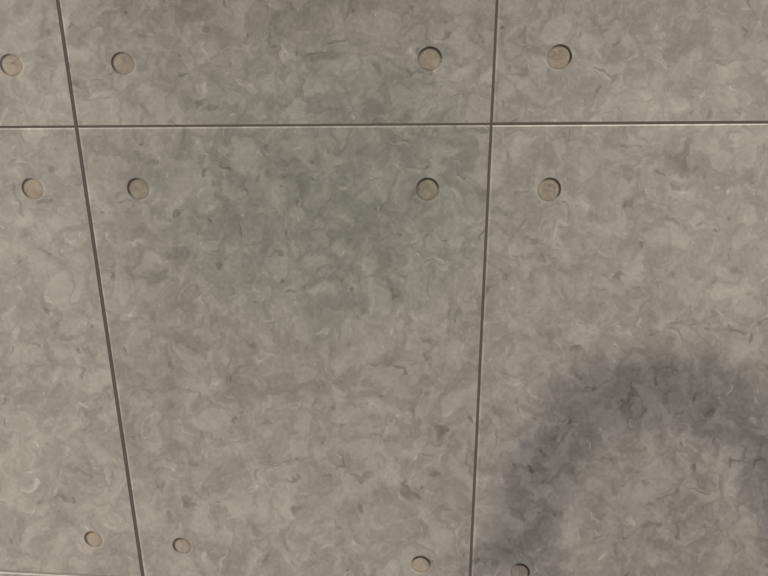
Reproduce this texture procedurally as a WebGL 2 fragment shader.

```glsl
#version 300 es
precision highp float;
// Concrete wall panels seen in slight perspective: grooved joints and round
// tie holes repeat in warped panel coordinates, over a flaky noise surface
// with uneven light and a soft curved shadow at the lower right.
uniform vec2 u_resolution;
out vec4 fragColor;

float hash(vec2 p) {
    vec3 q = fract(p.xyx * vec3(0.1031, 0.1030, 0.0973));
    q += dot(q, q.yzx + 33.33);
    return fract((q.x + q.y) * q.z);
}

float noise(vec2 p) {
    vec2 i = floor(p), f = fract(p);
    f = f * f * (3.0 - 2.0 * f);
    return mix(mix(hash(i), hash(i + vec2(1, 0)), f.x),
               mix(hash(i + vec2(0, 1)), hash(i + vec2(1, 1)), f.x), f.y);
}

// Layered noise centred on zero
float fbm(vec2 p) {
    float sum = 0.0, amp = 0.5;
    for (int i = 0; i < 4; i++) {
        sum += amp * (noise(p) - 0.5);
        p = mat2(1.6, 1.2, -1.2, 1.6) * p + 17.3;
        amp *= 0.62;
    }
    return sum;
}

float segmentDistance(vec2 p, vec2 a, vec2 b) {
    vec2 d = b - a;
    return length(p - a - d * clamp(dot(p - a, d) / dot(d, d), 0.0, 1.0));
}

float glow(vec2 p, vec2 centre, vec2 size) {
    vec2 d = (p - centre) / size;
    return exp(-dot(d, d));
}

// Filled band of the given half width around zero distance
float band(float d, float halfWidth, float soft) {
    return 1.0 - smoothstep(halfWidth - soft, halfWidth + soft, abs(d));
}

// Flaky, trowelled surface with grain, pits and pale specks
float concrete(vec2 p) {
    vec2 warp = vec2(fbm(p * 17.0), fbm(p * 17.0 + 41.0));
    vec2 q = p + warp * 0.055;
    float flakes = fbm(q * 34.0 + 9.0);
    float edges = abs(fbm(q * 25.0 + 70.0));
    float tone = 0.11 * flakes + 0.05 * smoothstep(0.0, 0.22, edges) - 0.03;
    tone += 0.055 * fbm(p * 5.0 + 3.0) + 0.035 * (noise(p * 190.0) - 0.5);
    tone -= 0.07 * smoothstep(0.84, 0.97, noise(q * 58.0 + 5.0));
    return tone + 0.06 * smoothstep(0.88, 0.98, noise(q * 72.0 + 31.0));
}

void main() {
    vec2 p = gl_FragCoord.xy / u_resolution.y;
    float px = 0.8 / u_resolution.y;

    // Panel coordinates: joints lie on whole numbers
    vec2 scale = vec2(0.568 + 0.195 * p.y, 0.77 + 0.06 * p.x);
    vec2 panel = vec2(p.x - 0.248 + 0.148 * p.y, p.y - 0.7795 - 0.0064 * p.x) / scale;
    vec2 joint = round(panel);
    vec2 offset = panel - joint;
    vec2 cell = floor(panel);

    // Broad light, panel variation and surface
    float centreShade = glow(p, vec2(0.58, 0.66), vec2(0.34, 0.28));
    float tone = 0.575 - 0.055 * centreShade;
    tone += 0.045 * smoothstep(0.38, 0.05, p.x);
    tone += 0.045 * glow(p, vec2(1.22, 0.7), vec2(0.28, 0.25));
    tone += 0.025 * glow(p, vec2(0.45, 0.1), vec2(0.3, 0.22));
    tone -= 0.035 * smoothstep(0.85, 1.05, p.y);
    tone += 0.02 * (hash(cell + 7.0) - 0.5);
    tone += concrete(p + cell * 3.7 + 20.0);

    // Shadow: an arc with a tail to the lower left
    vec2 wobble = p + 0.07 * vec2(fbm(p * 7.0), fbm(p * 7.0 + 12.0));
    vec2 fromArc = wobble - vec2(1.15, 0.11);
    float arc = abs(length(fromArc) - 0.215) + 0.5 * max(-fromArc.y, 0.0);
    float tail = segmentDistance(wobble, vec2(0.86, -0.02), vec2(0.99, 0.22));
    float shadow = smoothstep(0.12, 0.015, min(arc, tail + 0.02));
    shadow = max(shadow, 0.35 * glow(p, vec2(1.12, 0.12), vec2(0.25, 0.2)));
    tone -= 0.135 * shadow;
    vec3 tint = mix(vec3(1.0, 0.945, 0.86), vec3(0.99, 0.96, 0.875), centreShade);
    vec3 colour = tone * mix(tint, vec3(1.0, 0.95, 0.91), shadow);

    // Tie holes mirrored around every joint crossing
    vec2 inset = vec2(0.131 + 0.02 * joint.x, 0.139 + joint.y * (0.061 + 0.02 * panel.x));
    vec2 h = (abs(offset) - inset) * sign(offset) * scale;
    h.y *= 1.0 - 0.15 * joint.y;
    float radius = 0.0155 + 0.005 * p.y + 0.0015 * panel.x;
    float edge = length(h) - radius;
    vec2 shadeDir = normalize(vec2(-0.95 + 1.2 * panel.x, 0.4));
    float facing = dot(h / max(length(h), 0.001), shadeDir);
    float depth = 0.65 + 0.2 * panel.x;
    colour = mix(colour, colour * vec3(0.99, 0.95, 0.91), band(length(h), radius, px));
    float rim = band(edge + 0.0015, 0.0018, px + 0.0006);
    colour *= 1.0 - rim * depth * (0.12 + 0.42 * smoothstep(-0.2, 0.8, facing));
    float crescent = smoothstep(-0.007, 0.0, edge) * band(length(h), radius, px);
    colour *= 1.0 - 0.24 * crescent * smoothstep(0.1, 0.9, facing);
    colour += 0.06 * band(edge - 0.001, 0.0015, px + 0.0005) * smoothstep(0.1, 0.9, -facing);

    // Joints: dark grooves with a pale lower or right lip
    vec2 d = offset * scale;
    float rightSide = smoothstep(0.99, 1.01, panel.x);
    float lip = band(d.y + 0.0035, 0.0016, px) * (0.10 + 0.12 * rightSide - 0.08 * joint.y);
    lip += 0.05 * band(d.x - 0.0045, 0.0015, px);
    colour += lip * vec3(1.0, 0.96, 0.88);
    float vertical = band(d.x, 0.0031 - 0.0008 * joint.x, px);
    float horizontal = band(d.y, 0.0019 + 0.0006 * rightSide, px) * (1.0 + 0.75 * joint.y);
    colour = mix(colour, vec3(0.31, 0.28, 0.25), 0.85 * max(vertical, horizontal));

    fragColor = vec4(clamp(colour, 0.0, 1.0), 1.0);
}
```
